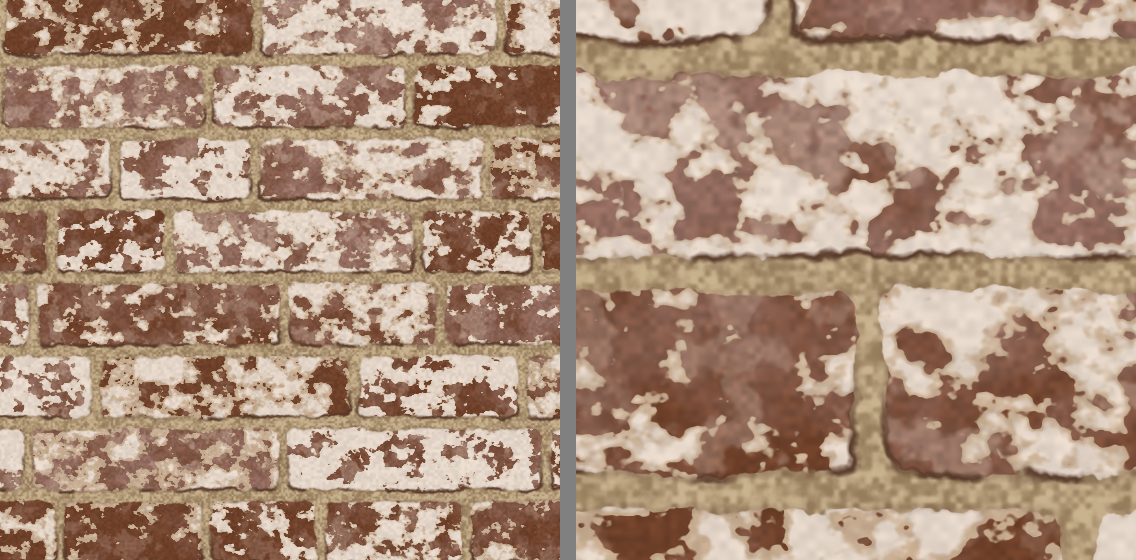
Left, the full canvas; right, a detail of the centre.
Reproduce this texture procedurally as a Shadertoy shader.

```glsl
// Weathered brick wall: eight uneven courses with flaking whitewash and sandy mortar.

const float COURSE_PITCH = 0.1297;  // height of a brick plus its joint
const float COURSE_SHIFT = 0.0227;  // part of the top course above the canvas
const vec2  JOINT = vec2(0.019, 0.022);
const float CORNER = 0.012;
const float EDGE_WOBBLE = 0.009;
const float EDGE_CHIPS = 0.013;

const vec3 MORTAR_DARK  = vec3(0.59, 0.49, 0.36);
const vec3 MORTAR_LIGHT = vec3(0.79, 0.70, 0.56);
const vec3 CLAY_RED     = vec3(0.43, 0.25, 0.16);
const vec3 CLAY_MAUVE   = vec3(0.57, 0.42, 0.37);
const vec3 DUST         = vec3(0.70, 0.58, 0.52);
const vec3 WASH_TAN     = vec3(0.79, 0.69, 0.58);
const vec3 WASH_WHITE   = vec3(0.92, 0.87, 0.82);
const vec3 SHADOW       = vec3(0.27, 0.15, 0.10);

// Per course, top down: first joint, then two alternating brick lengths.
const vec3 COURSES[8] = vec3[8](
    vec3(0.000, 0.460, 0.433), vec3(0.000, 0.372, 0.360),
    vec3(0.205, 0.251, 0.414), vec3(0.093, 0.210, 0.444),
    vec3(0.060, 0.448, 0.278), vec3(0.172, 0.460, 0.301),
    vec3(0.050, 0.455, 0.470), vec3(0.109, 0.260, 0.205));

float hash(vec2 p) {
    vec3 q = fract(p.xyx * 0.1031);
    q += dot(q, q.yzx + 33.33);
    return fract((q.x + q.y) * q.z);
}

float noise(vec2 p) {
    vec2 i = floor(p), f = fract(p);
    f = f * f * (3.0 - 2.0 * f);
    return mix(mix(hash(i), hash(i + vec2(1, 0)), f.x),
               mix(hash(i + vec2(0, 1)), hash(i + vec2(1, 1)), f.x), f.y);
}

float fbm(vec2 p) {
    float sum = 0.0, amp = 0.5, total = 0.0;
    for (int i = 0; i < 4; i++) {
        sum += amp * noise(p);
        total += amp;
        amp *= 0.6;
        p = mat2(1.6, 1.2, -1.2, 1.6) * p + 7.3;
    }
    return sum / total;
}

float roundedBox(vec2 p, vec2 halfSize, float r) {
    vec2 q = abs(p) - halfSize + r;
    return length(max(q, 0.0)) + min(max(q.x, q.y), 0.0) - r;
}

// Finds the brick at p: position from its centre, its half size and its id.
void findBrick(vec2 p, out vec2 local, out vec2 halfSize, out vec2 id) {
    float y = (p.y + COURSE_SHIFT) / COURSE_PITCH;
    float row = clamp(floor(y), 0.0, 7.0);
    vec3 course = COURSES[int(row)];
    float pair = course.y + course.z;
    float x = p.x - course.x;
    float k = floor(x / pair);
    x -= k * pair;
    float second = step(course.y, x);
    float len = mix(course.y, course.z, second);
    local = vec2(x - second * course.y - 0.5 * len, (y - row - 0.5) * COURSE_PITCH);
    halfSize = 0.5 * (vec2(len, COURSE_PITCH) - JOINT);
    id = vec2(2.0 * k + second, row) + 11.0;
}

vec3 mortarColor(vec2 p) {
    float grain = 0.55 * fbm(p * 70.0) + 0.45 * noise(p * 260.0);
    return mix(MORTAR_DARK, MORTAR_LIGHT, smoothstep(0.2, 0.75, grain));
}

vec3 brickColor(vec2 p, vec2 id, float d) {
    float hue = hash(id * 3.7), wear = hash(id * 5.3 + 2.0), white = hash(id * 7.9 + 4.0);
    vec2 q = p + id * 3.17;

    // Fired clay with cloudy tone and fine grain
    float cloud = fbm(q * 24.0);
    vec3 col = mix(CLAY_RED, CLAY_MAUVE, clamp(hue * 1.2 - 0.2 + (cloud - 0.5) * 1.6, 0.0, 1.0));
    col = mix(col, DUST, 0.75 * smoothstep(0.52, 0.66, fbm(q * 33.0 + 5.0)) * (0.3 + 0.7 * hue));
    col *= 0.9 + 0.2 * noise(p * 240.0);

    // Whitewash: broad patches broken up by small flakes
    float broad = noise(q * vec2(12.0, 16.0) + 9.0) - 0.5;
    float paint = fbm(q * vec2(38.0, 46.0)) + 0.3 * broad + 0.12 * (noise(q * 125.0) - 0.5);
    float level = mix(0.63, 0.42, wear) - 0.05 * smoothstep(-0.02, 0.0, d);
    float flake = smoothstep(-0.022, 0.022, paint - level);
    float bright = smoothstep(0.0, 0.16, paint - level + 0.18 * (white - 0.45));
    vec3 wash = mix(WASH_TAN, WASH_WHITE, bright);
    wash *= 0.94 + 0.1 * noise(p * 190.0);
    return mix(col, wash, 0.95 * flake);
}

void mainImage(out vec4 fragColor, in vec2 fragCoord) {
    vec2 p = fragCoord / iResolution.xy;
    p.y = 1.0 - p.y;
    float aa = 1.2 / iResolution.y;

    // Uneven brick outline
    vec2 wobble = vec2(fbm(p * 16.0), fbm(p * 16.0 + 31.0)) - 0.5;
    vec2 local, halfSize, id;
    findBrick(p + EDGE_WOBBLE * wobble, local, halfSize, id);
    float d = roundedBox(local, halfSize, CORNER) + EDGE_CHIPS * (fbm(p * 48.0) - 0.5);

    float inside = smoothstep(aa, -aa, d);
    vec3 col = mix(mortarColor(p), brickColor(p, id, d), inside);

    // Broken dark crease, strongest under each brick
    float under = smoothstep(-0.4, 0.9, local.y / halfSize.y);
    float crease = smoothstep(0.0035 + aa, 0.0, abs(d - 0.001));
    float broken = smoothstep(0.35, 0.6, noise(p * 34.0 + 3.0));
    col = mix(col, SHADOW, crease * (0.15 + 0.65 * under) * (0.25 + 0.75 * broken));

    fragColor = vec4(clamp(col, 0.0, 1.0), 1.0);
}
```
